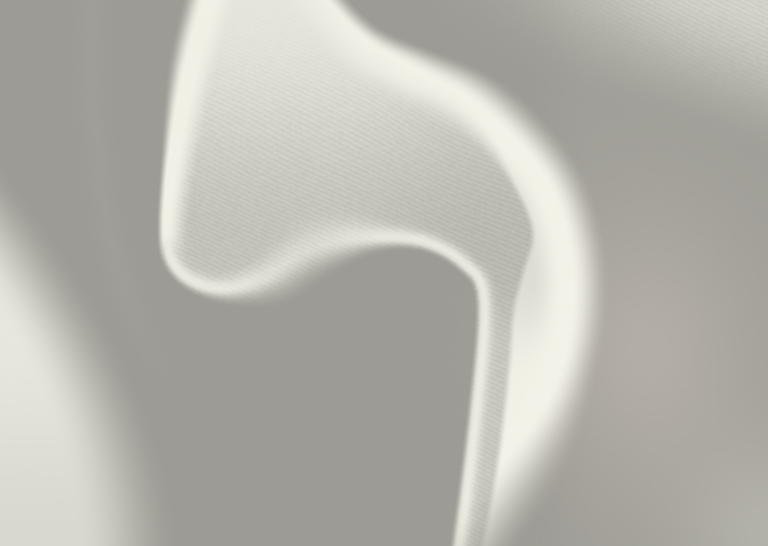
Write a Shadertoy shader that draws this texture.

```glsl
// Pale satin cloth with one bright S-shaped fold over soft grey shadow.

const vec3 SHADOW = vec3(0.595, 0.590, 0.565);
const vec3 SHEEN = vec3(0.955, 0.950, 0.910);
const vec3 WARM_TINT = vec3(0.014, 0.0, -0.004);
const float ASPECT = 1.41;
const float BASE_TONE = 0.05;
const float THREAD_FREQ = 125.0;   // threads per canvas height
const float THREAD_DEPTH = 0.035;
const float GRAIN_FREQ = 210.0;
const float GRAIN_DEPTH = 0.05;
const int POINTS = 15;
const int STEPS = 5;               // subdivisions per spline span

// Control points in canvas heights, each running from top to bottom
const vec2 EDGE[POINTS] = vec2[POINTS](
    vec2(.368, 1.055), vec2(.324, .881), vec2(.303, .715), vec2(.294, .581), vec2(.305, .515),
    vec2(.349, .472), vec2(.419, .454), vec2(.506, .469), vec2(.588, .515), vec2(.680, .546),
    vec2(.772, .546), vec2(.846, .506), vec2(.877, .443), vec2(.860, .228), vec2(.818, -.103));
const vec2 CREST[POINTS] = vec2[POINTS](
    vec2(.551, 1.092), vec2(.621, 1.0), vec2(.689, .936), vec2(.781, .893), vec2(.882, .844),
    vec2(.974, .761), vec2(1.039, .673), vec2(1.075, .568), vec2(1.085, .467), vec2(1.074, .366),
    vec2(1.044, .265), vec2(1.002, .182), vec2(.947, .099), vec2(.892, .017), vec2(.809, -.121));
const vec2 CREASE[POINTS] = vec2[POINTS](
    vec2(.496, 1.110), vec2(.579, .991), vec2(.643, .899), vec2(.726, .835), vec2(.809, .798),
    vec2(.892, .733), vec2(.947, .654), vec2(.978, .574), vec2(.960, .500), vec2(.943, .430),
    vec2(.936, .338), vec2(.926, .246), vec2(.914, .154), vec2(.895, .044), vec2(.864, -.103));

float fall(float a, float b, float x) { return 1.0 - smoothstep(a, b, x); }

float bell(float x, float width) { x /= width; return exp(-x * x); }

float hash(vec2 cell) {
    vec3 h = fract(cell.xyx * 0.1031);
    h += dot(h, h.yzx + 33.33);
    return fract((h.x + h.y) * h.z);
}

float noise(vec2 p) {
    vec2 i = floor(p), f = fract(p);
    f = f * f * (3.0 - 2.0 * f);
    return mix(mix(hash(i), hash(i + vec2(1, 0)), f.x),
               mix(hash(i + vec2(0, 1)), hash(i + vec2(1, 1)), f.x), f.y);
}

vec2 spline(vec2 a, vec2 b, vec2 c, vec2 d, float t) {
    return b + 0.5 * t * (c - a + t * (2.0 * a - 5.0 * b + 4.0 * c - d
             + t * (3.0 * (b - c) + d - a)));
}

// Signed distance to a smooth open curve, positive on its left side
float curveDistance(vec2 p, vec2 pts[POINTS]) {
    float best = 1e5, side = 1.0;
    for (int i = 0; i < POINTS - 1; i++) {
        vec2 a = pts[max(i - 1, 0)], b = pts[i], c = pts[i + 1];
        vec2 d = pts[min(i + 2, POINTS - 1)];
        vec2 from = b;
        for (int k = 1; k <= STEPS; k++) {
            vec2 to = spline(a, b, c, d, float(k) / float(STEPS));
            vec2 q = p - from, dir = to - from;
            vec2 gap = q - dir * clamp(dot(q, dir) / dot(dir, dir), 0.0, 1.0);
            float d2 = dot(gap, gap);
            if (d2 < best) {
                best = d2;
                side = dir.x * q.y - dir.y * q.x < 0.0 ? -1.0 : 1.0;
            }
            from = to;
        }
    }
    return side * sqrt(best);
}

// Cloth behind the fold: left glow, right haze, lit upper corner
float backTone(vec2 p, float corner, float haze) {
    float glowEdge = 0.28 - 0.28 * pow(p.y / 0.64, 1.7);
    float glow = mix(0.66, 0.82, smoothstep(0.0, 0.4, p.y)) * fall(-0.14, 0.05, p.x - glowEdge);
    float pleat = bell(p.x - 0.17 - 0.4 * pow(1.0 - p.y, 3.0), 0.025) * smoothstep(0.25, 0.5, p.y);
    float lowCorner = bell(length(p - vec2(1.43, 0.02)), 0.17);
    return BASE_TONE + glow + 0.03 * pleat + 0.16 * haze + 0.2 * lowCorner + 0.55 * corner
         + 0.04 * smoothstep(0.95, 1.1, p.x);
}

// Cloth facing forward between the outer edge and the crease
float bodyTone(vec2 p, float edge) {
    float tone = mix(0.47, 0.85, smoothstep(0.55, 1.0, p.y));
    tone += 0.15 * fall(0.35, 0.5, p.y) - 0.1 * smoothstep(0.6, 0.9, p.x);
    float middle = bell(p.x - 0.56, 0.12);
    float stripWidth = mix(0.035, 0.06, smoothstep(0.5, 0.95, p.y));
    float strip = fall(stripWidth - 0.025, stripWidth + 0.02, edge)
                * smoothstep(0.49, 0.58, p.y) * fall(0.42, 0.5, p.x);
    float ridge = bell(edge - 0.013 - 0.02 * middle, 0.014 + 0.025 * middle);
    return mix(tone, 0.98, max(strip, ridge * mix(0.85, 0.5, middle)));
}

void mainImage(out vec4 fragColor, in vec2 fragCoord) {
    vec2 p = fragCoord / iResolution.xy * vec2(ASPECT, 1.0);
    float edge = curveDistance(p, EDGE);
    float crest = -curveDistance(p, CREST);
    float crease = curveDistance(p, CREASE);

    // Background light
    float height = p.y - 0.963 + 0.325 * (p.x - 0.735);
    float corner = smoothstep(-0.03, 0.25, height) * smoothstep(0.7, 1.3, p.x);
    float haze = bell(length((p - vec2(1.19, 0.36)) * vec2(1.0, 0.75)), 0.19);
    float back = backTone(p, corner, haze);

    // Fold: body, then the bright band rolling over the crest
    float band = mix(mix(0.76, 0.98, fall(0.3, 0.5, p.y)), 1.0, fall(0.05, 0.11, crest));
    float creaseSoft = mix(0.008, 0.06, smoothstep(0.65, 0.9, p.y));
    float onBand = smoothstep(-creaseSoft, creaseSoft, crease);
    float fold = mix(bodyTone(p, edge), band, onBand);

    // Silhouette, softer where the cloth turns slowly
    float edgeSoft = 0.007 + 0.03 * bell(p.x - 0.55, 0.12) + 0.01 * smoothstep(0.65, 0.95, p.y);
    float crestSoft = 0.036 + 0.03 * fall(0.05, 0.35, p.y) - 0.018 * smoothstep(0.8, 0.95, p.y);
    float inside = smoothstep(-edgeSoft, edgeSoft, edge) * smoothstep(-crestSoft, crestSoft, crest);
    float tone = mix(back, fold, inside);

    // Woven threads and grain
    float weave = max(inside * (1.0 - onBand) * fall(0.65, 0.95, fold), corner);
    float thread = sin(6.2832 * THREAD_FREQ * (dot(p, vec2(0.42, 0.91)) + 0.02 * noise(p * 6.0)));
    float grain = noise(p * GRAIN_FREQ) - 0.5;
    tone += weave * THREAD_DEPTH * thread + (0.15 + weave) * GRAIN_DEPTH * grain;

    vec3 color = mix(SHADOW, SHEEN, clamp(tone, 0.0, 1.0)) + WARM_TINT * haze * (1.0 - inside);
    fragColor = vec4(color, 1.0);
}
```
